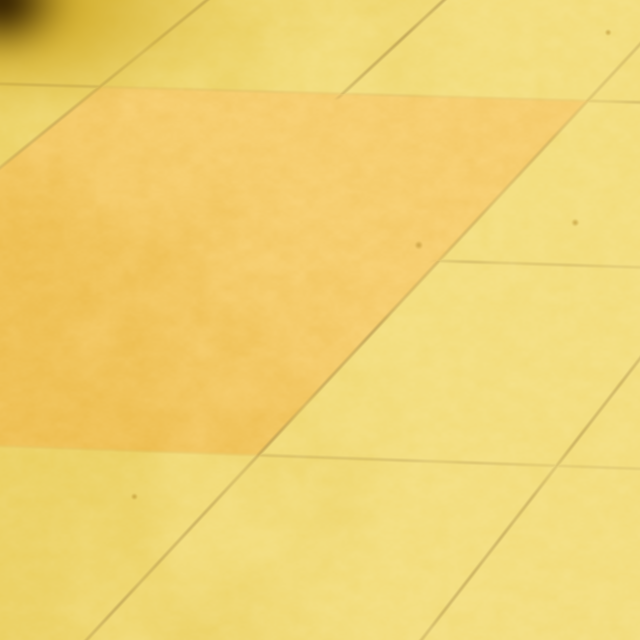
Give the GLSL for this texture, as a WebGL 2 fragment shader.

```glsl
#version 300 es
precision highp float;
// Yellow floor tiles seen at a slant, with one orange tile two cells wide.
// A projective map turns the canvas into tile cells; seams lie on whole
// numbers, and hash noise adds mottling, worn joints and scattered specks.
uniform vec2 u_resolution;
out vec4 outColor;

const vec3 YELLOW_PALE = vec3(0.954, 0.872, 0.505);
const vec3 YELLOW_DEEP = vec3(0.926, 0.825, 0.405);
const vec3 ORANGE_PALE = vec3(0.964, 0.808, 0.438);
const vec3 ORANGE_DEEP = vec3(0.937, 0.760, 0.342);
const vec3 SEAM_BROWN = vec3(0.62, 0.50, 0.24);
const vec3 SPECK_BROWN = vec3(0.70, 0.54, 0.16);
const vec3 SHADE_GOLD = vec3(0.81, 0.66, 0.14);
const vec3 SHADE_DARK = vec3(0.24, 0.16, 0.01);

float hash(vec2 p) {
    vec3 q = fract(p.xyx * vec3(0.1031, 0.1030, 0.0973));
    q += dot(q, q.yzx + 33.33);
    return fract((q.x + q.y) * q.z);
}

float valueNoise(vec2 p) {
    vec2 cell = floor(p), f = fract(p);
    f = f * f * (3.0 - 2.0 * f);
    float low = mix(hash(cell), hash(cell + vec2(1, 0)), f.x);
    float high = mix(hash(cell + vec2(0, 1)), hash(cell + vec2(1, 1)), f.x);
    return mix(low, high, f.y);
}

// Layered noise centred on zero
float mottle(vec2 p) {
    float sum = 0.0, weight = 0.5;
    for (int i = 0; i < 3; i++) {
        sum += weight * (valueNoise(p) - 0.5);
        p = p * 2.1 + 17.3;
        weight *= 0.6;
    }
    return sum;
}

// Canvas point (y down) to tile cells, by inverting the perspective
vec2 toTiles(vec2 p) {
    mat3 tilesToCanvas = mat3(0.3802, 0.0104, -0.0046,
                              -0.2927, 0.2142, -0.088,
                              0.9180, 0.1576, 1.0);
    vec3 t = inverse(tilesToCanvas) * vec3(p, 1.0);
    return t.xy / t.z;
}

// Cells crossed per canvas unit, for even line widths in perspective
float cellRate(float coord, float canvasSize) {
    return length(vec2(dFdx(coord), dFdy(coord))) * canvasSize;
}

float seam(float coord, float rate, float halfWidth, float pixel) {
    float d = abs(coord - round(coord)) / rate;
    return 1.0 - smoothstep(0.0, max(halfWidth, 1.3 * pixel), d);
}

// Sparse soft flecks, one at most in each grid cell
float specks(vec2 p, float cells, float share, float pixel) {
    vec2 id = floor(p * cells);
    vec2 offset = 0.2 + 0.6 * vec2(hash(id + 5.1), hash(id + 9.7));
    float radius = mix(0.003, 0.007, hash(id + 3.3));
    float d = length(p - (id + offset) / cells);
    float present = step(hash(id + 21.0), share);
    return present * (1.0 - smoothstep(0.0, radius + pixel, d));
}

// Soft elliptical shade around the upper left corner
float cornerShade(vec2 p, vec2 reach) {
    return 1.0 - smoothstep(0.0, 1.0, length(p / reach));
}

void main() {
    vec2 p = gl_FragCoord.xy / u_resolution;
    p.y = 1.0 - p.y;
    float pixel = 1.0 / u_resolution.y;
    vec2 tile = toTiles(p);
    float rateX = cellRate(tile.x, u_resolution.y);
    float rateY = cellRate(tile.y, u_resolution.y);

    // Signed distance to the orange tile, in cells
    vec2 away = abs(tile - vec2(-1.0, 1.0)) - 1.0;
    float accentDistance = max(away.x / rateX, away.y / rateY);
    float edge = max(0.0045, pixel);
    float accent = 1.0 - smoothstep(-edge, edge, accentDistance);

    // Tile faces: broad tone, fine grain, small change per cell
    float broad = mottle(p * 6.0);
    float grain = mottle(p * vec2(45.0, 60.0));
    float cellTone = hash(floor(tile) + 40.0) - 0.5;
    float paleYellow = smoothstep(0.0, 0.72, p.x + 0.1 * p.y + broad * 0.7 + cellTone * 0.12);
    float paleOrange = smoothstep(0.1, 0.6, p.x + 0.37 - 0.7 * p.y + broad * 0.6);
    vec3 yellow = mix(YELLOW_DEEP, YELLOW_PALE, paleYellow);
    vec3 orange = mix(ORANGE_DEEP, ORANGE_PALE, paleOrange);
    vec3 color = mix(yellow, orange, accent);
    color += grain * mix(vec3(0.012, 0.022, 0.060), vec3(0.020, 0.036, 0.068), accent);

    // Joints: faint and uneven, hidden inside the orange tile
    float wear = 0.65 + 0.6 * valueNoise(p * 19.0);
    float slantStrength = mix(0.26, 0.40, hash(vec2(round(tile.x), floor(tile.y))));
    float levelStrength = mix(0.20, 0.36, hash(vec2(floor(tile.x), round(tile.y)) + 7.0));
    levelStrength *= mix(1.0, 0.25, step(away.x, 0.0));
    float joints = max(seam(tile.x, rateX, 0.0048, pixel) * slantStrength,
                       seam(tile.y, rateY, 0.0046, pixel) * levelStrength);
    joints *= smoothstep(-0.012, -0.005, accentDistance);
    color = mix(color, SEAM_BROWN, joints * wear);

    // Flecks of dirt, then the shadow in the corner
    color = mix(color, SPECK_BROWN, 0.5 * specks(p, 7.0, 0.045, pixel));
    color = mix(color, SHADE_GOLD, cornerShade(p, vec2(0.40, 0.21)));
    float core = cornerShade(p, vec2(0.17, 0.14));
    color = mix(color, SHADE_DARK, core * core);
    outColor = vec4(clamp(color, 0.0, 1.0), 1.0);
}
```
